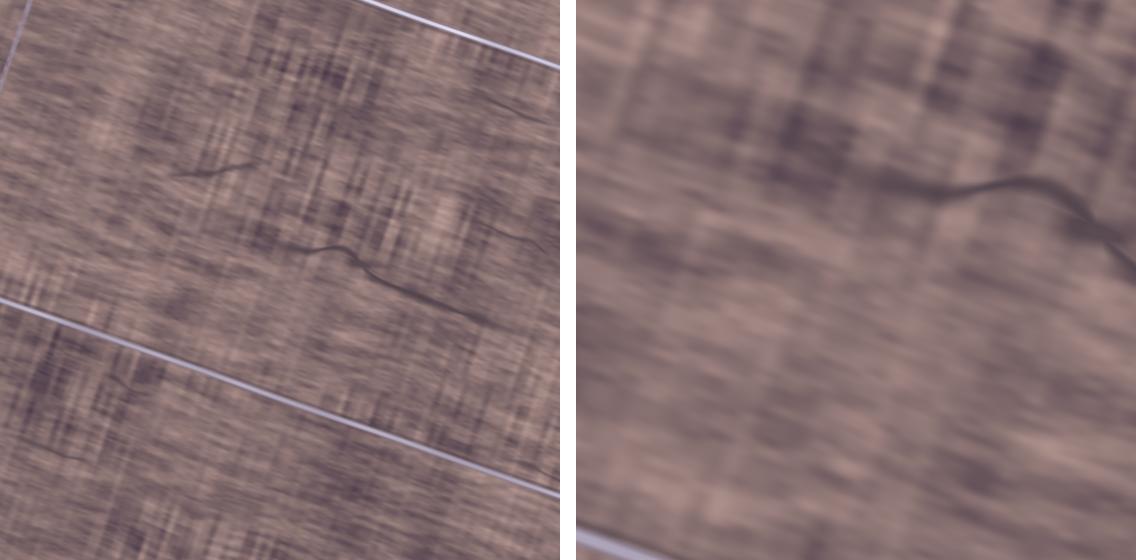
Left: the whole. Right: its middle third, enlarged.
This texture is drawn by a three.js fragment shader. Its source:

```glsl
// Dark rough-sawn wood planks laid at a slant, with pale bevelled seams between them.
// The canvas is turned into plank space (x along the grain, y across it); stretched
// value noise gives grain and saw marks, distance functions give seams and cracks.
varying vec2 vUv;

const float SLANT = 0.3355;        // downward tilt of the planks, radians
const float PLANK_WIDTH = 0.7224;
const float PLANK_LENGTH = 2.4;
const float ROW_SHIFT = 1.1;       // stagger of end joints from row to row
const vec2 PLANK_CORNER = vec2(-0.278, 0.4376);

const vec3 WOOD_DARK = vec3(0.44, 0.36, 0.38);
const vec3 WOOD_MID = vec3(0.52, 0.43, 0.43);
const vec3 WOOD_LIGHT = vec3(0.60, 0.50, 0.49);
const vec3 CRACK_COLOR = vec3(0.29, 0.24, 0.28);
const vec3 SEAM_DULL = vec3(0.55, 0.50, 0.57);
const vec3 SEAM_PALE = vec3(0.71, 0.67, 0.75);
const vec3 SEAM_BRIGHT = vec3(0.90, 0.88, 0.96);

float hash(vec2 p) {
  return fract(sin(dot(p, vec2(127.1, 311.7))) * 43758.5453);
}

float noise(vec2 p) {
  vec2 i = floor(p);
  vec2 f = fract(p);
  f = f * f * (3.0 - 2.0 * f);
  return mix(mix(hash(i), hash(i + vec2(1.0, 0.0)), f.x),
             mix(hash(i + vec2(0.0, 1.0)), hash(i + vec2(1.0, 1.0)), f.x), f.y);
}

// Noise centred on zero
float wave(vec2 p) {
  return noise(p) - 0.5;
}

vec2 toPlankSpace(vec2 p) {
  float c = cos(SLANT);
  float s = sin(SLANT);
  return vec2(c * p.x - s * p.y, s * p.x + c * p.y);
}

// Soft line coverage around distance d
float stroke(float d, float halfWidth, float blur) {
  return 1.0 - smoothstep(halfWidth - blur, halfWidth + blur, abs(d));
}

// Ragged crack, tapered at both ends, rising by slope along the grain
float crack(vec2 p, vec2 center, float halfLength, float slope, float thickness) {
  vec2 q = p - center;
  float taper = 1.0 - smoothstep(0.45, 1.0, abs(q.x) / halfLength);
  float wander = 0.014 * wave(vec2(p.x * 24.0, center.y * 90.0));
  float ragged = thickness * (0.4 + 1.2 * noise(p * vec2(30.0, 60.0)));
  float d = q.y - slope * q.x - wander;
  return taper * exp(-d * d / (ragged * ragged));
}

// Soft oval stain
float knot(vec2 p, vec2 center, vec2 radius) {
  vec2 q = (p - center) / radius;
  return exp(-dot(q, q)) * (0.5 + noise(p * vec2(45.0, 90.0)));
}

// Wood tone: negative is dark, positive is light
float woodTone(vec2 p, float seed) {
  vec2 q = p + seed * vec2(7.3, 3.1);
  q.y += 0.012 * wave(q * vec2(7.0, 9.0));
  float grain = 1.5 * wave(q * vec2(24.0, 110.0)) + 1.2 * wave(q * vec2(11.0, 52.0));
  float fiber = 0.8 * wave(q * vec2(65.0, 210.0));
  float sawPatch = smoothstep(0.3, 0.75, noise(q * vec2(4.0, 5.0) + 9.0));
  float saw = wave(q * vec2(95.0, 13.0)) * (0.6 + 1.6 * sawPatch);
  float bands = 1.3 * wave(q * vec2(15.0, 3.5) + 20.0);
  float clouds = 1.1 * wave(q * vec2(4.0, 8.0) + 40.0);
  return 1.15 * (grain + fiber + saw + bands + clouds);
}

vec3 woodColor(float tone) {
  vec3 dark = WOOD_MID + (WOOD_MID - WOOD_DARK) * min(tone, 0.0);
  return dark + (WOOD_LIGHT - WOOD_MID) * max(tone, 0.0);
}

// Long split with a raised knot, a branching stain and scattered hairline checks
float wear(vec2 p) {
  vec2 bent = p - vec2(0.0, 0.026 * exp(-pow((p.x - 0.40) / 0.045, 2.0)));
  float amount = crack(bent, vec2(0.49, 0.694), 0.32, -0.025, 0.0065);
  amount = max(amount, knot(p, vec2(0.43, 0.712), vec2(0.045, 0.011)));
  amount = max(amount, 0.75 * crack(p, vec2(0.135, 0.782), 0.10, 0.48, 0.007));
  for (int i = 0; i < 9; i++) {
    float n = float(i);
    vec2 center = vec2(hash(vec2(n, 1.7)), 0.08 + 0.12 * n + 0.05 * hash(vec2(n, 4.2)));
    float reach = 0.05 + 0.08 * hash(vec2(n, 8.3));
    amount = max(amount, 0.65 * crack(p, center, reach, -0.03, 0.004));
  }
  return amount;
}

void main() {
  vec2 p = toPlankSpace(vUv);
  vec2 local = p - PLANK_CORNER;
  local.y += 0.003 * wave(vec2(p.x * 5.0, 2.0));

  // Plank identity and signed distance to its nearest seam and joint
  float row = floor(local.y / PLANK_WIDTH);
  float seamId = floor(local.y / PLANK_WIDTH + 0.5);
  float along = (local.x - row * ROW_SHIFT) / PLANK_LENGTH;
  float seamDist = local.y - seamId * PLANK_WIDTH;
  float jointDist = (along - floor(along + 0.5)) * PLANK_LENGTH;

  // Wood and cracks
  vec3 color = woodColor(woodTone(p, row + 2.0 * floor(along)));
  color = mix(color, CRACK_COLOR, 0.8 * clamp(wear(p), 0.0, 1.0));

  // End joints: dull and speckled
  float speckle = 0.4 + 0.6 * noise(p * vec2(150.0, 120.0));
  color = mix(color, SEAM_DULL * 1.1, stroke(jointDist, 0.0045, 0.003) * speckle);

  // Long seams: shaded edge, pale bevel and a glinting core
  float shine = mod(seamId, 2.0);
  float shadeSide = mix(0.008, -0.008, shine);
  color = mix(color, CRACK_COLOR, 0.55 * stroke(seamDist - shadeSide, 0.002, 0.004));
  float glint = 0.55 + 0.45 * noise(vec2(p.x * 13.0, seamId));
  vec3 core = mix(SEAM_PALE, SEAM_BRIGHT, max(shine, 0.4 * glint));
  color = mix(color, SEAM_DULL, stroke(seamDist, 0.0052, 0.002));
  color = mix(color, core, stroke(seamDist, 0.003, 0.0018) * glint);
  gl_FragColor = vec4(color, 1.0);
}
```
